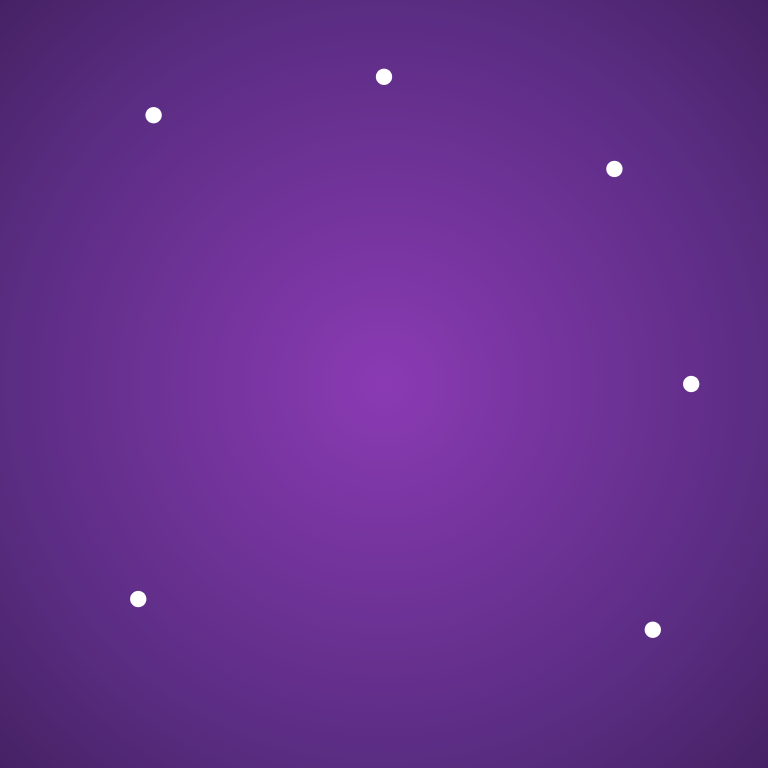
This background is drawn by a WebGL 2 fragment shader. Its source:

```glsl
#version 300 es
precision highp float;

uniform vec2 u_resolution;
out vec4 fragColor;

#define CORE_COLOR vec3(0.543, 0.230, 0.703)
#define MID_COLOR vec3(0.355, 0.175, 0.512)
#define CORNER_COLOR vec3(0.274, 0.132, 0.392)
#define DOT_COLOR vec3(1.0)
#define MID_RADIUS 0.49
#define CORNER_RADIUS 0.7071
#define DOT_RADIUS 0.0106
#define DOT_COUNT 6

// Dot centres, clockwise from the upper left
const vec2 DOT_CENTRES[DOT_COUNT] = vec2[](
    vec2(0.20, 0.85), vec2(0.50, 0.90), vec2(0.80, 0.78),
    vec2(0.90, 0.50), vec2(0.85, 0.18), vec2(0.18, 0.22)
);

// Radial gradient with three stops
vec3 radialGlow(float radius) {
    vec3 inner = mix(CORE_COLOR, MID_COLOR, clamp(radius / MID_RADIUS, 0.0, 1.0));
    float outer = clamp((radius - MID_RADIUS) / (CORNER_RADIUS - MID_RADIUS), 0.0, 1.0);
    return mix(inner, CORNER_COLOR, outer);
}

// Signed distance to the nearest dot
float dotsDistance(vec2 point) {
    float nearest = 1e3;
    for (int i = 0; i < DOT_COUNT; i++) {
        nearest = min(nearest, distance(point, DOT_CENTRES[i]));
    }
    return nearest - DOT_RADIUS;
}

void main() {
    float side = min(u_resolution.x, u_resolution.y);
    vec2 point = (gl_FragCoord.xy - 0.5 * u_resolution) / side + 0.5;

    vec3 color = radialGlow(distance(point, vec2(0.5)));

    // Dots with an edge one pixel wide
    float coverage = clamp(0.5 - dotsDistance(point) * side, 0.0, 1.0);
    color = mix(color, DOT_COLOR, coverage);

    fragColor = vec4(color, 1.0);
}
```
